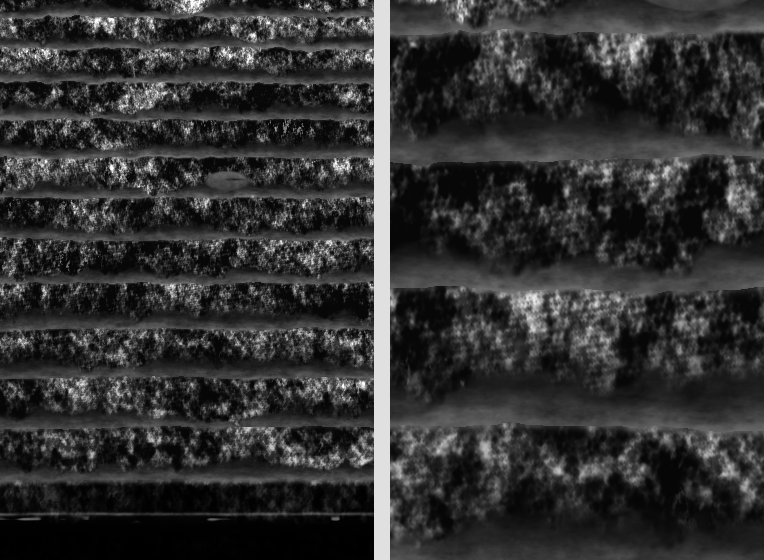
Left, the full canvas; right, a detail of the centre.
Give the GLSL for this texture, as a WebGL 1 fragment shader.

```glsl
precision highp float;

uniform vec2 u_resolution;

// Step layout, measured downward in canvas heights
const float FIRST_LIP = 0.029;
const float FIRST_PITCH = 0.0555;
const float PITCH_GROWTH = 0.0018;
const float LAST_ROW = 11.0;
const float BASIN_LINE = 0.918;
const float TREAD_START = 0.68;
const vec2 LIP_WIDTH = vec2(0.0022, 0.008);

// Grey tones
const float SHADOW = 0.025;
const float TREAD_DARK = 0.10;
const float TREAD_LIGHT = 0.29;
const float LIP_TONE = 0.40;
const float FOAM_TONE = 0.56;
const float GLINT_TONE = 0.42;

// Lone stone resting on a tread
const vec2 STONE_CENTER = vec2(0.405, 0.677);
const vec2 STONE_RADIUS = vec2(0.038, 0.017);
const float STONE_TONE = 0.31;

float hash(vec2 p) {
  return fract(sin(dot(p, vec2(127.1, 311.7))) * 43758.5);
}

float noise(vec2 p) {
  vec2 i = floor(p), f = fract(p);
  f = f * f * (3.0 - 2.0 * f);
  return mix(mix(hash(i), hash(i + vec2(1.0, 0.0)), f.x),
             mix(hash(i + vec2(0.0, 1.0)), hash(i + 1.0), f.x), f.y);
}

// Layered noise; a lower gain gives a softer focus
float fbm(vec2 p, float gain) {
  float sum = 0.0, total = 0.0, amp = 1.0;
  for (int i = 0; i < 4; i++) {
    sum += amp * noise(p);
    total += amp;
    amp *= gain;
    p = mat2(1.6, 1.2, -1.2, 1.6) * p + 7.3;
  }
  return sum / total;
}

float bell(float x, float width) {
  return exp(-x * x / (width * width));
}

// Continuous row index; whole numbers fall on the step lips
float rowAt(float depth) {
  float root = FIRST_PITCH * FIRST_PITCH + 4.0 * PITCH_GROWTH * (depth - FIRST_LIP);
  return (sqrt(root) - FIRST_PITCH) / (2.0 * PITCH_GROWTH);
}

// Broken water falling over a riser
float riserTone(vec2 p, float row, float f, float gain, float veil) {
  vec2 q = p + vec2(row * 3.7, row * 1.9);
  float foam = fbm(q * vec2(60.0, 46.0), gain);
  float patches = fbm(q * vec2(9.0, 12.0), 0.5);
  float grain = smoothstep(0.25, 0.75, fbm(q * vec2(115.0, 80.0) + 5.0, gain));
  float shade = 1.0 - 0.6 * smoothstep(0.2, 0.7, f) * (1.0 - veil);
  float body = smoothstep(0.29, 0.87, foam + 0.6 * (patches - 0.5) + 0.05 * veil);
  body *= mix(0.4, 1.6, grain);
  float streak = fbm(q * vec2(120.0, 60.0), gain);
  float cluster = noise(q * vec2(19.0, 15.0) + 31.0);
  float glint = smoothstep(0.52, 0.74, streak) * smoothstep(0.6, 0.88, cluster);
  return SHADOW + (FOAM_TONE * body + GLINT_TONE * glint) * shade;
}

// Smooth water sheet, brightening toward the next lip
float treadTone(vec2 p, float f) {
  float ripple = fbm(p * vec2(22.0, 100.0), 0.6);
  float mottle = fbm(p * vec2(75.0, 110.0) + 3.0, 0.7);
  float sheet = mix(TREAD_DARK, TREAD_LIGHT, smoothstep(0.7, 1.0, f));
  return sheet * (0.2 + 0.8 * ripple + 0.8 * mottle);
}

void main() {
  vec2 p = gl_FragCoord.xy / u_resolution.y;
  float pixel = 1.0 / u_resolution.y;
  float depth = 1.0 - p.y;
  float gain = mix(0.8, 0.5, smoothstep(0.4, 0.95, depth));

  // Uneven, frayed step edges, straighter near the bottom
  float sway = 0.011 * (noise(p * vec2(7.0, 9.0)) - 0.5)
             + 0.006 * (noise(p * vec2(34.0, 22.0)) - 0.5)
             + 0.004 * (noise(p * vec2(95.0, 60.0)) - 0.5);
  float bent = depth + sway * mix(1.0, 0.3, depth);
  float n = rowAt(bent);
  float row = floor(n), f = fract(n);
  float pitch = FIRST_PITCH + PITCH_GROWTH * (2.0 * row + 1.0);

  // Riser, tread and the veils of water between them
  float veil = smoothstep(0.5, 0.85, noise(p * vec2(9.0, 12.0) + 4.0));
  float ragged = 0.55 * (fbm(p * vec2(26.0, 24.0) + row, 0.7) - 0.5);
  float tread = smoothstep(TREAD_START - 0.08, TREAD_START + 0.08, f + ragged - 0.12 * veil);
  float tone = mix(riserTone(p, row, f, gain, veil), treadTone(p, f), tread);

  // Shallow basin wall below the last full step
  float basin = smoothstep(LAST_ROW, LAST_ROW + 0.15, n);
  tone *= mix(1.0, 0.25, basin);

  // Bright lips, wider and softer toward the viewer
  float lipWidth = max(mix(LIP_WIDTH.x, LIP_WIDTH.y, pow(depth, 4.0)), pixel);
  float lip = bell(f * pitch, lipWidth) * step(row, LAST_ROW)
            + bell((1.0 - f) * pitch, lipWidth) * step(row, LAST_ROW - 1.0);
  float wear = smoothstep(0.25, 0.75, fbm(p * vec2(28.0, 18.0) + 9.0, 0.7));
  float cover = mix(0.15 + 0.6 * wear, 0.85, smoothstep(0.8, 0.87, depth));
  tone = mix(tone, LIP_TONE * (0.6 + 0.5 * wear), min(lip, 1.0) * cover);

  // Falloff of light, black foreground, basin line and its glints
  tone *= mix(1.25, 0.85, depth);
  tone *= 1.0 - 0.93 * smoothstep(BASIN_LINE - 0.005, BASIN_LINE + 0.025, depth);
  float edge = depth - BASIN_LINE + 0.15 * sway;
  tone += 0.25 * bell(edge, max(0.0028, pixel)) * (0.5 + 0.7 * wear);
  float spark = smoothstep(0.7, 0.9, noise(p * vec2(45.0, 110.0) + 2.0));
  tone += 0.4 * spark * bell(edge - 0.009, 0.004);

  // Stone with a pale upper rim and a dark hollow
  vec2 s = (p - STONE_CENTER) / STONE_RADIUS;
  float soft = 1.5 * pixel / STONE_RADIUS.y;
  float stone = 1.0 - smoothstep(1.0 - soft, 1.0 + soft, length(s));
  float stoneTone = STONE_TONE + 0.09 * s.y + 0.16 * (fbm(p * 130.0, 0.6) - 0.5);
  stoneTone -= 0.2 * bell(length((s - vec2(0.4, 0.15)) * vec2(1.0, 3.0)), 0.4);
  tone = mix(tone, stoneTone, stone);

  gl_FragColor = vec4(vec3(clamp(tone, 0.0, 1.0)), 1.0);
}
```
